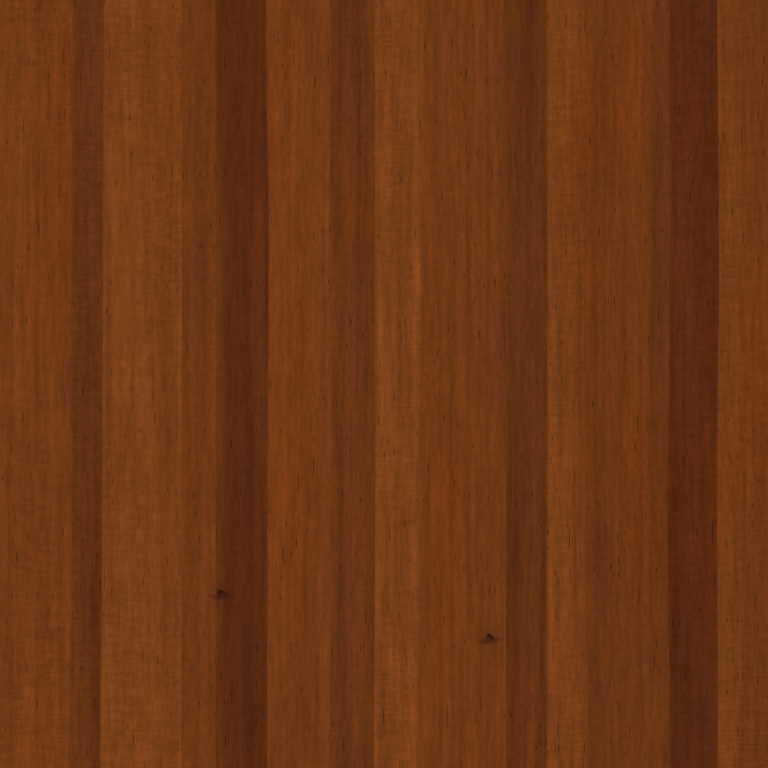
Give the GLSL for this texture, as a three.js fragment shader.

```glsl
// Reddish brown wood: upright glued staves with fine grain, pores and small knots.
varying vec2 vUv;

#define STAVES 14
#define EDGE_JITTER 0.75
#define BAND_AMOUNT 0.50
#define MOTTLE_AMOUNT 0.26
#define STREAK_AMOUNT 0.20
#define FIBRE_AMOUNT 0.27
#define RIPPLE_AMOUNT 0.12
#define PORE_AMOUNT 0.28
#define PORE_SHARE 0.26
#define KNOTS 2
#define SEED 3.7

const vec3 DARK = vec3(0.335, 0.160, 0.068);
const vec3 UMBER = vec3(0.385, 0.200, 0.082);
const vec3 BROWN = vec3(0.432, 0.222, 0.092);
const vec3 LIGHT = vec3(0.488, 0.262, 0.113);

float hash(vec2 p) {
  return fract(sin(dot(p, vec2(127.1, 311.7)) + SEED) * 43758.5453);
}

float noise(vec2 p) {
  vec2 cell = floor(p), f = fract(p);
  f = f * f * (3.0 - 2.0 * f);
  float low = mix(hash(cell), hash(cell + vec2(1.0, 0.0)), f.x);
  float high = mix(hash(cell + vec2(0.0, 1.0)), hash(cell + 1.0), f.x);
  return mix(low, high, f.y);
}

float fbm(vec2 p) {
  float sum = 0.0, weight = 0.53;
  for (int i = 0; i < 4; i++) {
    sum += weight * noise(p);
    p = p * 2.03 + 17.0;
    weight *= 0.5;
  }
  return sum;
}

// Golden ratio steps spread the stave tones evenly from dark to light.
float staveTone(float id) {
  return fract((id + 1.0) * 0.618034);
}

vec3 woodColor(float tone) {
  vec3 c = mix(DARK, UMBER, smoothstep(0.04, 0.28, tone));
  c = mix(c, BROWN, smoothstep(0.28, 0.56, tone));
  return mix(c, LIGHT, smoothstep(0.52, 1.05, tone));
}

// Short thin dark dashes; every column of cells is shifted by its own amount.
float pores(vec2 p, vec2 grid, float share) {
  vec2 q = p * grid;
  q.y += 20.0 * hash(vec2(floor(q.x), 31.0));
  vec2 cell = floor(q);
  vec2 center = vec2(0.3 + 0.4 * hash(cell + 3.1), 0.4 + 0.2 * hash(cell + 7.3));
  vec2 d = abs(fract(q) - center) / grid;
  float halfLength = mix(0.08, 0.38, hash(cell + 11.9)) / grid.y;
  float dash = 1.0 - smoothstep(0.0002, 0.0014, d.x);
  dash *= 1.0 - smoothstep(halfLength * 0.2, halfLength, d.y);
  float depth = hash(cell + 23.0);
  return dash * step(hash(cell + 19.0), share) * (0.2 + 0.8 * depth * depth);
}

// A small core in a flat, ragged dark smudge.
float knots(vec2 p) {
  float shade = 0.0;
  for (int i = 0; i < KNOTS; i++) {
    float k = float(i);
    vec2 center = vec2(0.287 + 0.351 * k, 0.228 - 0.058 * k);
    vec2 d = p - center;
    d.y += 0.006 * (noise(p * 110.0) - 0.5);
    float core = 1.0 - smoothstep(0.2, 1.0, length(vec2(d.x + d.y * 0.6, d.y) / vec2(0.006, 0.0045)));
    float smudge = 1.0 - smoothstep(0.1, 1.0, length((d + vec2(0.0, 0.004)) / vec2(0.022, 0.006)));
    float halo = exp(-dot(d, d) / 0.0003);
    shade = max(shade, 0.45 * core + 0.25 * smudge + 0.08 * halo);
  }
  return min(shade, 0.6);
}

void main() {
  vec2 p = vUv;
  float x = p.x + 0.006 * (noise(vec2(p.x * 9.0, p.y * 3.0)) - 0.5);

  // Staves with uneven widths and soft or crisp joints.
  float tone = staveTone(0.0), id = 0.0, seam = 0.0;
  for (int i = 1; i < STAVES; i++) {
    float k = float(i);
    float edge = (k + EDGE_JITTER * (hash(vec2(k, 5.0)) - 0.5)) / float(STAVES);
    float softness = hash(vec2(k, 9.0));
    float soft = mix(0.001, 0.006, softness * softness);
    tone = mix(tone, staveTone(k), smoothstep(edge - soft, edge + soft, x));
    id += step(edge, x);
    seam += (1.0 - smoothstep(0.0, 0.002, abs(x - edge))) * (1.0 - softness);
  }

  // Growth bands and cloudy patches, drawn out along the stave.
  float sway = 0.012 * (fbm(vec2(p.x * 7.0, p.y * 2.0) + id * 5.0) - 0.5);
  vec2 g = vec2(p.x + sway + id * 1.37, p.y);
  float bands = fbm(g * vec2(42.0, 0.7)) - 0.5;
  float mottle = fbm(g * vec2(15.0, 3.2) + 40.0) - 0.5;
  vec3 color = woodColor(mix(0.5, tone, 0.92) + BAND_AMOUNT * bands + MOTTLE_AMOUNT * mottle);
  float warmth = smoothstep(0.52, 0.85, fbm(g * vec2(13.0, 2.5) + 80.0));
  color *= mix(vec3(1.0), vec3(1.04, 0.985, 0.9), warmth);

  // Long thin dark streaks, stronger in some places than in others.
  float line = noise(g * vec2(125.0, 1.6) + 60.0);
  float fine = noise(g * vec2(240.0, 3.5) + 70.0);
  float patchy = smoothstep(0.3, 0.75, fbm(g * vec2(22.0, 2.0) + 50.0));
  float streak = line * line * 0.6 + fine * fine * 0.5 - 0.32;
  color *= 1.0 - STREAK_AMOUNT * streak * (0.3 + 0.7 * patchy);

  // Fibres run up; a fine cross ripple shows on some staves.
  float fibre = 0.35 * noise(g * vec2(190.0, 14.0)) + 0.35 * noise(g * vec2(300.0, 40.0))
    + 0.30 * noise(g * vec2(430.0, 150.0)) - 0.5;
  float ripple = noise(g * vec2(75.0, 330.0)) - 0.5;
  float rippled = smoothstep(0.45, 0.9, hash(vec2(id, 29.0))) * noise(g * vec2(20.0, 3.0) + 9.0);
  color *= 1.0 + FIBRE_AMOUNT * fibre + RIPPLE_AMOUNT * ripple * (0.2 + 0.8 * rippled);

  // Dark details.
  float pore = max(pores(g, vec2(150.0, 42.0), PORE_SHARE), pores(g + 0.43, vec2(110.0, 18.0), PORE_SHARE * 0.4));
  color *= (1.0 - PORE_AMOUNT * pore) * (1.0 - 0.07 * seam) * (1.0 - knots(p));
  gl_FragColor = vec4(color, 1.0);
}
```
